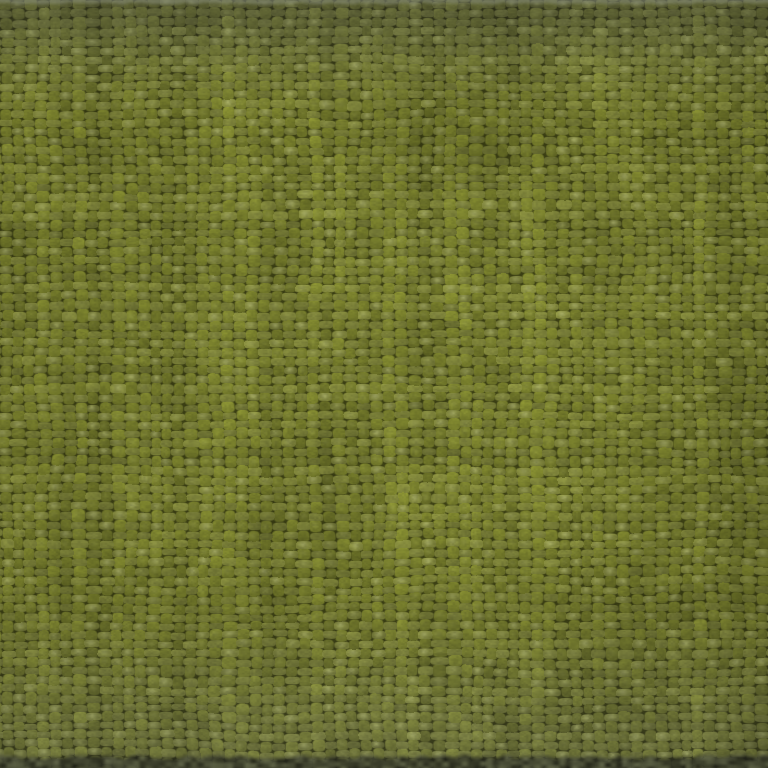
Reproduce this texture procedurally as a three.js fragment shader.

```glsl
// Olive plain-weave cloth with uneven threads, pale glints and faded borders.
#define THREADS vec2(62.0, 84.0)
#define WOBBLE 0.55
#define SIZE_VARIATION 0.22
#define TONE_VARIATION 0.14
#define GLINT 0.42
#define GRAIN 0.10
#define GAP_COLOR vec3(0.225, 0.240, 0.075)
#define WARP_COLOR vec3(0.435, 0.460, 0.160)
#define WEFT_COLOR vec3(0.445, 0.465, 0.205)
#define GLINT_COLOR vec3(0.640, 0.660, 0.420)
#define FADE_COLOR vec3(0.360, 0.375, 0.250)
#define HEM_COLOR vec3(0.210, 0.220, 0.165)

varying vec2 vUv;

float hash(vec2 p) {
  return fract(sin(dot(p, vec2(127.1, 311.7))) * 43758.5453);
}

float noise(vec2 p) {
  vec2 cell = floor(p);
  vec2 f = fract(p);
  f = f * f * (3.0 - 2.0 * f);
  float low = mix(hash(cell), hash(cell + vec2(1.0, 0.0)), f.x);
  float high = mix(hash(cell + vec2(0.0, 1.0)), hash(cell + vec2(1.0, 1.0)), f.x);
  return mix(low, high, f.y);
}

// Bends the straight thread grid a little.
vec2 threadCoords(vec2 uv) {
  vec2 q = uv * THREADS;
  vec2 bend = vec2(noise(q * vec2(0.35, 0.14)), noise(q * vec2(0.14, 0.35) + 37.0));
  return q + WOBBLE * (bend - 0.5);
}

// Returns the colour of one raised stitch in rgb and its height in a.
vec4 stitch(vec2 q, vec2 cell) {
  float isWarp = mod(cell.x + cell.y, 2.0);
  float slub = hash(mix(vec2(cell.y, 91.0), vec2(cell.x, 17.0), isWarp));
  float chance = hash(cell + 5.3);
  vec2 jitter = vec2(hash(cell + 11.7), hash(cell + 23.1)) - 0.5;
  vec2 d = q - cell - 0.5 - 0.16 * jitter;

  // Warp stitches stand tall, weft stitches lie wide.
  vec2 radius = mix(vec2(0.74, 0.50), vec2(0.56, 0.76), isWarp);
  radius *= 1.0 + SIZE_VARIATION * (0.6 * slub + 0.4 * chance - 0.5);
  vec2 e = abs(d) / radius;
  float height = 1.0 - pow(pow(e.x, 2.5) + pow(e.y, 2.5), 0.8);

  vec3 color = mix(WEFT_COLOR, WARP_COLOR, isWarp);
  color *= 1.0 + TONE_VARIATION * (slub + chance - 1.0);
  color *= 1.0 + 0.10 * clamp(d.y - 0.5 * d.x, -1.0, 1.0);

  // Small pale reflection, mostly on the weft.
  vec2 g = (d - vec2(-0.06, 0.10)) / vec2(0.30, 0.34);
  float glint = exp(-dot(g, g)) * smoothstep(0.25, 1.0, hash(cell + 61.0));
  color = mix(color, GLINT_COLOR, GLINT * glint * mix(1.5, 0.5, isWarp));
  return vec4(color, height);
}

// Keeps the highest stitch among the neighbouring cells.
vec3 weave(vec2 q) {
  vec4 top = vec4(GAP_COLOR, -1.0);
  vec2 base = floor(q);
  for (int y = -1; y <= 1; y++) {
    for (int x = -1; x <= 1; x++) {
      vec4 s = stitch(q, base + vec2(float(x), float(y)));
      if (s.a > top.a) top = s;
    }
  }
  return mix(GAP_COLOR, top.rgb, smoothstep(-0.08, 0.48, top.a));
}

void main() {
  vec2 q = threadCoords(vUv);
  vec3 color = weave(q);

  // Fibre grain and broad uneven dye.
  color *= 1.0 + GRAIN * (noise(q * 3.1) + noise(q * 5.7 + 9.0) - 1.0);
  color *= 0.94 + 0.12 * noise(vUv * vec2(9.0, 6.0) + 3.0);
  color *= 0.96 + 0.08 * noise(vec2(q.x * 0.6, vUv.y * 3.0));

  // Cloth turns greyer and dimmer toward the top and bottom.
  float upper = smoothstep(0.84, 1.0, vUv.y);
  float lower = 1.0 - smoothstep(0.0, 0.24, vUv.y);
  float fade = 0.55 * max(upper, 0.8 * lower);
  float light = dot(color, vec3(0.35, 0.55, 0.10)) / 0.36;
  color = mix(color, FADE_COLOR * light, fade);
  color *= 1.0 - 0.14 * smoothstep(0.90, 0.99, vUv.y);
  color *= 1.0 - 0.08 * smoothstep(0.75, 1.0, vUv.x);

  // Speckled dark hem below and a thin pale edge above.
  float ragged = 0.005 * (noise(vec2(q.x * 1.2, 2.0)) - 0.5);
  float hem = 1.0 - smoothstep(0.010, 0.019, vUv.y + ragged);
  vec3 hemColor = HEM_COLOR * (0.55 + 1.1 * noise(q * 2.0 + 70.0));
  color = mix(color, hemColor, 0.85 * hem);
  float edge = smoothstep(0.992, 0.999, vUv.y + 0.5 * ragged);
  color = mix(color, vec3(0.52, 0.54, 0.47), 0.55 * edge);

  gl_FragColor = vec4(clamp(color, 0.0, 1.0), 1.0);
}
```
